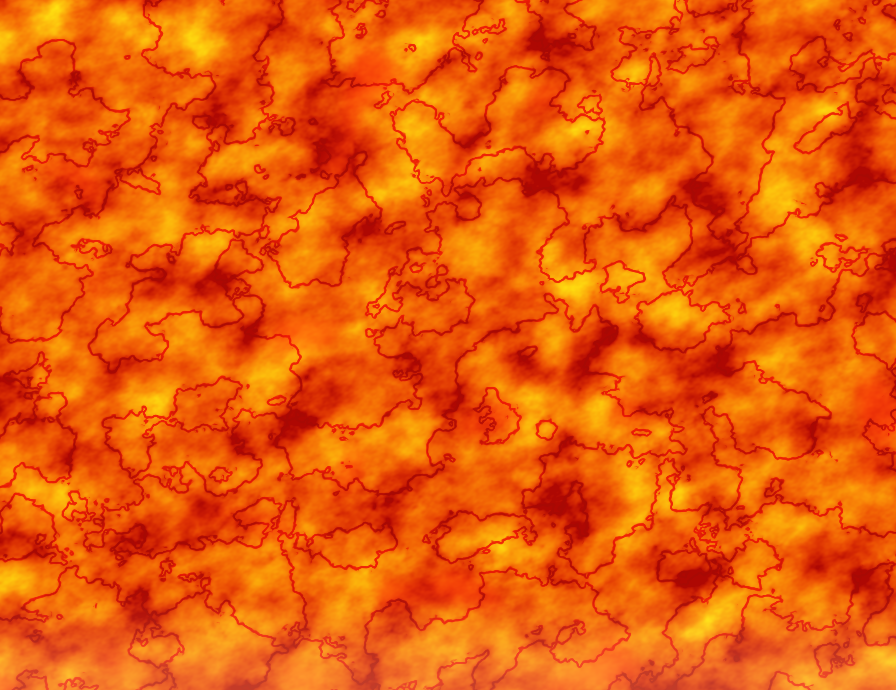
This texture is drawn by a Shadertoy shader. Its source:

```glsl
// Molten fire: mottled orange heat crossed by thin, jagged red cracks.

const vec3 CRACK_RED = vec3(0.86, 0.05, 0.02);
const vec3 EMBER_RED = vec3(1.00, 0.22, 0.04);
const vec3 PALE_GLOW = vec3(1.00, 0.72, 0.52);
const mat2 OCTAVE_TURN = mat2(0.8, 0.6, -0.6, 0.8);

// Integer hash giving a gradient in [-1, 1]^2
vec2 hashGradient(vec2 cell, uint seed) {
    uvec2 q = uvec2(ivec2(cell)) * 1664525u + 1013904223u + seed * 747796405u;
    q.x += q.y * 1664525u;
    q.y += q.x * 1664525u;
    q ^= q >> 16u;
    q.x += q.y * 1664525u;
    q.y += q.x * 1664525u;
    q ^= q >> 16u;
    return vec2(q & 65535u) / 32767.5 - 1.0;
}

float cornerValue(vec2 cell, vec2 f, vec2 corner, uint seed) {
    return dot(hashGradient(cell + corner, seed), f - corner);
}

float gradientNoise(vec2 p, uint seed) {
    vec2 cell = floor(p);
    vec2 f = p - cell;
    vec2 u = f * f * f * (f * (f * 6.0 - 15.0) + 10.0);
    float low = mix(cornerValue(cell, f, vec2(0, 0), seed),
                    cornerValue(cell, f, vec2(1, 0), seed), u.x);
    float high = mix(cornerValue(cell, f, vec2(0, 1), seed),
                     cornerValue(cell, f, vec2(1, 1), seed), u.x);
    return mix(low, high, u.y);
}

float fbm(vec2 p, float gain, uint seed) {
    float sum = 0.0;
    float amplitude = 1.0;
    for (uint i = 0u; i < 5u; i++) {
        sum += amplitude * gradientNoise(p, seed + i);
        amplitude *= gain;
        p = OCTAVE_TURN * p * 2.0 + 3.7;
    }
    return sum;
}

// Rising diagonal axes, stretched along the first one
vec2 slantedSpace(vec2 p, float stretch) {
    vec2 along = vec2(0.92, 0.39);
    return vec2(dot(p, along) / stretch, dot(p, vec2(-along.y, along.x)));
}

float crackField(vec2 p) {
    return fbm(slantedSpace(p, 1.2) * 9.6 + 17.3, 0.52, 40u);
}

// Distance to the zero contour, estimated from the local slope
float crackDistance(vec2 p, float field, float stepSize) {
    vec2 slope = vec2(crackField(p + vec2(stepSize, 0.0)),
                      crackField(p + vec2(0.0, stepSize))) - field;
    return abs(field) / max(length(slope) / stepSize, 3.0);
}

vec3 fireColor(float heat) {
    float green = max(heat, 0.03);
    float red = 1.0 - 0.37 * exp(-5.0 * green);
    float blue = 0.01 + 0.07 * green * green;
    return vec3(red, green, blue);
}

void mainImage(out vec4 fragColor, in vec2 fragCoord) {
    vec2 p = fragCoord / iResolution.y;
    float pixel = 1.0 / iResolution.y;

    // Heat clouds, cooler where the crack field is shallow
    float field = crackField(p);
    float clouds = fbm(slantedSpace(p, 1.4) * 12.0 + 5.1, 0.54, 3u);
    float shade = exp(-13.0 * abs(field));
    float heat = 0.42 + 0.68 * clouds - 0.21 * shade;
    vec3 color = fireColor(heat);

    // Scattered red embers
    float ember = smoothstep(0.22, 0.5, gradientNoise(p * 8.0 + 9.4, 90u));
    color = mix(color, EMBER_RED, 0.55 * ember);

    // Thin cracks, darker in the cool parts
    float gap = crackDistance(p, field, 0.0012);
    float crack = 1.0 - smoothstep(0.0018 - pixel * 0.6, 0.0018 + pixel * 0.6, gap);
    vec3 crackColor = CRACK_RED * mix(0.76, 1.08, smoothstep(0.05, 0.45, heat));
    color = mix(color, crackColor, 0.82 * crack);

    // Pale haze along the lower edge
    float haze = 1.0 - smoothstep(0.0, 0.16, p.y);
    color = mix(color, PALE_GLOW, 0.29 * haze);

    fragColor = vec4(clamp(color, 0.0, 1.0), 1.0);
}
```
